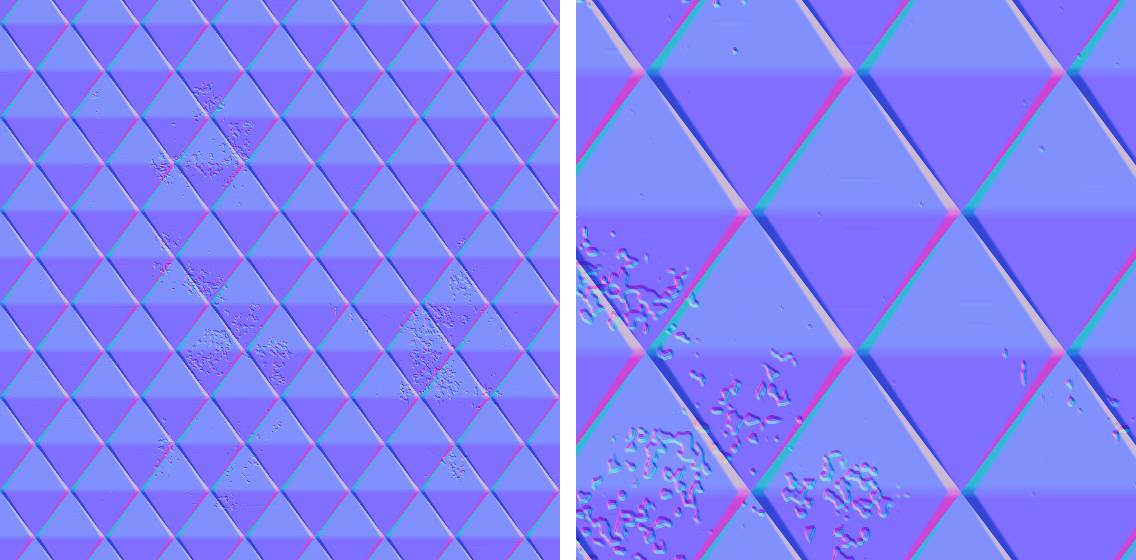
Left, the full canvas; right, a detail of the centre.
This texture map is drawn by a WebGL 2 fragment shader. Its source:

```glsl
#version 300 es
precision highp float;

uniform vec2 u_resolution;
out vec4 fragColor;

const vec2 REPEATS = vec2(8.0, 6.0);      // diamonds across and down
const float ROW_SHIFT = 0.242;            // height of the first ridge, in repeats
const float FACE_SLOPE = 0.135;           // tilt of the two faces of a diamond
const float RIDGE_WIDTH = 0.0045;         // half width of the rounded ridge
const float BEVEL_WIDTH = 0.0066;         // bevel width at the side corners
const float BEVEL_SOFTNESS = 0.0013;
const float BEVEL_SLOPE = 1.15;
const vec2 CHIP_CELLS = vec2(180.0);      // size of the chips in worn patches
const float CHIP_THRESHOLD_CLEAN = 0.92;
const float CHIP_THRESHOLD_WORN = 0.56;
const float CHIP_SLOPE = 0.75;
const vec2 SCRATCH_CELLS = vec2(14.0, 300.0);
const float SCRATCH_DEPTH = 0.12;
const float RELIEF_STEP = 0.0010;

float hash(vec2 p) {
    return fract(sin(dot(p, vec2(127.1, 311.7))) * 43758.55);
}

// Value noise that wraps after a whole number of cells
float noise(vec2 uv, vec2 cells) {
    vec2 p = uv * cells;
    vec2 i = floor(p);
    vec2 f = fract(p);
    f = f * f * (3.0 - 2.0 * f);
    vec2 lo = mod(i, cells);
    vec2 hi = mod(i + 1.0, cells);
    return mix(mix(hash(lo), hash(vec2(hi.x, lo.y)), f.x),
               mix(hash(vec2(lo.x, hi.y)), hash(hi), f.x), f.y);
}

// Surface slope of the bevelled diamonds
vec2 diamondSlope(vec2 uv) {
    vec2 grid = uv * REPEATS - vec2(0.0, ROW_SHIFT);
    vec2 local = fract(grid + 0.5) - 0.5;
    if (abs(local.x) + abs(local.y) > 0.5) local = fract(grid) - 0.5;

    float ridge = local.y / REPEATS.y / RIDGE_WIDTH;
    float side = sign(ridge) * smoothstep(0.0, 1.0, abs(ridge));
    vec2 face = vec2(0.0, FACE_SLOPE * side);

    // The bevel narrows from the side corners to the top and bottom corners
    float edgeDistance = (0.5 - abs(local.x) - abs(local.y)) / length(REPEATS);
    float rise = 2.0 * abs(local.x);
    float width = BEVEL_WIDTH * rise;
    float bevel = 1.0 - smoothstep(width - BEVEL_SOFTNESS, width + BEVEL_SOFTNESS, edgeDistance);
    bevel *= smoothstep(0.0, 0.25, rise);
    vec2 outward = normalize(REPEATS) * vec2(sign(local.x), side);
    return mix(face, BEVEL_SLOPE * outward, bevel);
}

// Where the surface is worn, from 0 to 1
float wearMask(vec2 uv) {
    float patches = 0.50 * noise(uv, vec2(5.0))
                  + 0.35 * noise(uv + 0.37, vec2(15.0))
                  + 0.15 * noise(uv, vec2(44.0));
    return smoothstep(0.58, 0.77, patches);
}

// Height of chips and faint scratches
float wearHeight(vec2 uv, float wear) {
    float grain = 0.6 * noise(uv, CHIP_CELLS) + 0.4 * noise(uv, CHIP_CELLS * 2.0);
    float threshold = mix(CHIP_THRESHOLD_CLEAN, CHIP_THRESHOLD_WORN, wear);
    float chip = smoothstep(threshold, threshold + 0.08, grain);
    float scratch = smoothstep(0.93, 1.0, noise(uv, SCRATCH_CELLS));
    return -chip - SCRATCH_DEPTH * scratch;
}

void main() {
    vec2 uv = gl_FragCoord.xy / u_resolution;

    // Average four samples per pixel to smooth the edges
    vec2 slope = vec2(0.0);
    for (int i = 0; i < 4; i++) {
        vec2 jitter = vec2(i % 2, i / 2) * 0.5 - 0.25;
        slope += 0.25 * diamondSlope(uv + jitter / u_resolution);
    }

    // Relief of the wear
    float wear = wearMask(uv);
    vec2 dx = vec2(RELIEF_STEP, 0.0);
    vec2 dy = dx.yx;
    vec2 relief = vec2(wearHeight(uv - dx, wear) - wearHeight(uv + dx, wear),
                       wearHeight(uv - dy, wear) - wearHeight(uv + dy, wear));
    slope += CHIP_SLOPE * relief;

    // Pack the normal into colour
    vec3 normal = normalize(vec3(slope, 1.0));
    fragColor = vec4(normal * 0.5 + 0.5, 1.0);
}
```
